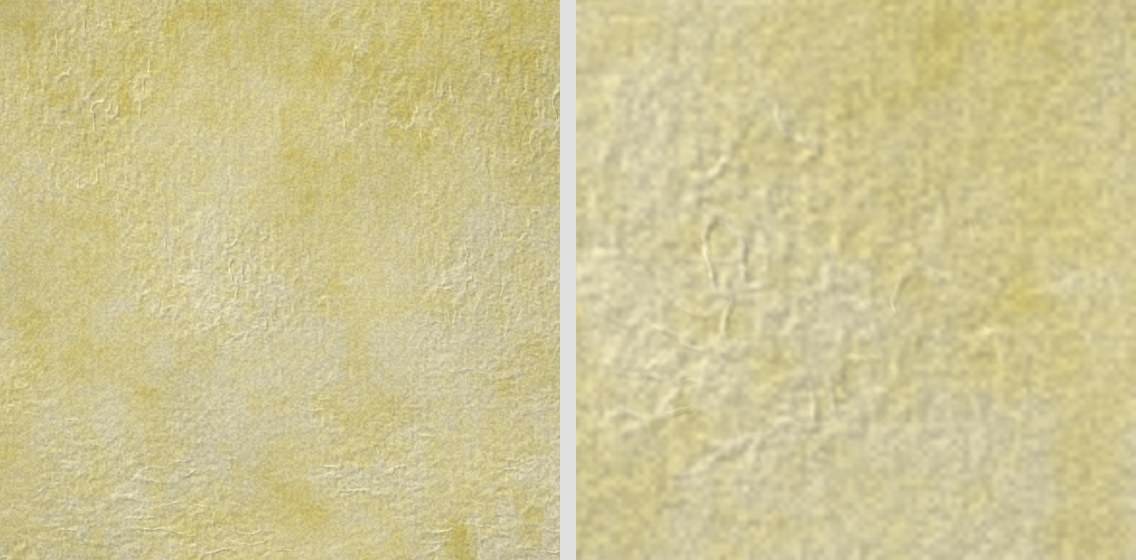
Left, the full canvas; right, a detail of the centre.
A three.js fragment shader for this texture:

```glsl
varying vec2 vUv;

const vec3 PALE = vec3(0.818, 0.788, 0.650);
const vec3 STRAW = vec3(0.810, 0.772, 0.550);
const vec3 OCHRE = vec3(0.783, 0.722, 0.400);

const float TINT_MEAN = 0.44;      // 0 is pale, 1 is ochre
const float CLOUD_TINT = 0.62;
const float BRUSH_TINT = 0.78;
const float STAIN_TINT = 0.22;
const float MOTTLE_TINT = 0.60;
const float TOP_TINT = 0.28;       // extra yellow toward the top
const float CENTRE_FADE = 0.15;
const float SHADE_AMOUNT = 0.09;
const float RELIEF_AMOUNT = 0.22;
const float CREASE_AMOUNT = 0.11;
const float GRAIN_AMOUNT = 0.115;
const float VIGNETTE = 0.09;
const float GRAIN_CELLS = 290.0;
const vec2 LIGHT_STEP = vec2(-0.0019, 0.0021);

float hash(vec2 p) {
  return fract(sin(dot(p, vec2(127.1, 311.7))) * 43758.5453);
}

float noise(vec2 p) {
  vec2 i = floor(p);
  vec2 f = fract(p);
  f = f * f * (3.0 - 2.0 * f);
  return mix(mix(hash(i), hash(i + vec2(1.0, 0.0)), f.x),
             mix(hash(i + vec2(0.0, 1.0)), hash(i + vec2(1.0, 1.0)), f.x), f.y);
}

float fbm(vec2 p) {
  float sum = 0.0;
  float weight = 0.5;
  for (int i = 0; i < 5; i++) {
    sum += weight * noise(p);
    p = mat2(0.96, 0.28, -0.28, 0.96) * p * 2.03 + 17.3;
    weight *= 0.5;
  }
  return sum / 0.97;
}

vec2 warp(vec2 p, float scale, float amount) {
  return p + amount * (vec2(fbm(p * scale + 3.1), fbm(p * scale + 41.7)) - 0.5);
}

// Plaster surface: upright trowel marks above, level ones below
float plasterHeight(vec2 p) {
  vec2 q = warp(p, 30.0, 0.018);
  float upright = noise(q * vec2(112.0, 62.0));
  float level = noise(q * vec2(58.0, 106.0) + 9.0);
  float marks = mix(level, upright, smoothstep(0.1, 0.6, p.y));
  return 0.55 * marks + 0.45 * noise(q * 190.0 + 5.0);
}

// Thin raised lines where a stretched noise crosses its middle value
float crease(vec2 p, vec2 scale) {
  float n = noise(warp(p, 28.0, 0.035) * scale);
  return 1.0 - smoothstep(0.0, 0.16, abs(n - 0.5));
}

float creases(vec2 p) {
  float upright = crease(p, vec2(50.0, 25.0)) * smoothstep(0.1, 0.55, p.y);
  float level = crease(p + 7.0, vec2(18.0, 46.0)) * smoothstep(0.75, 0.25, p.y);
  return max(upright, level);
}

void main() {
  vec2 p = vUv;
  vec2 q = warp(p, 14.0, 0.06);

  // Yellow wash: clouds, crossed brush strokes and blocky stains
  float clouds = fbm(q * 5.0 + 2.0) - 0.5;
  float strokes = 0.6 * fbm(q * vec2(18.0, 5.0) + 31.0)
                + 0.4 * fbm(q * vec2(5.0, 20.0) + 53.0) - 0.5;
  float stains = smoothstep(0.60, 0.78, noise(q * vec2(17.0, 11.0) + 11.0))
               * smoothstep(0.40, 0.65, noise(q * 5.0 + 23.0));
  vec2 fromCentre = (p - vec2(0.55, 0.40)) / vec2(0.27, 0.22);
  float tint = TINT_MEAN + CLOUD_TINT * clouds + BRUSH_TINT * strokes
             + STAIN_TINT * stains + TOP_TINT * (p.y - 0.5)
             - CENTRE_FADE * exp(-dot(fromCentre, fromCentre));
  tint += MOTTLE_TINT * (fbm(p * 40.0 + 19.0) - 0.5);

  // Side-lit relief, stronger in rough patches
  float rough = smoothstep(0.36, 0.62, fbm(p * 6.0 + 71.0));
  float slope = plasterHeight(p - LIGHT_STEP) - plasterHeight(p + LIGHT_STEP);
  float ridge = creases(p);
  float ridgeSlope = ridge - creases(p + 1.3 * LIGHT_STEP);
  float ridgeMask = rough * smoothstep(0.35, 0.68, noise(p * 24.0 + 37.0));
  tint -= 0.22 * ridge * ridgeMask;

  tint = clamp(tint, 0.0, 1.0);
  vec3 colour = mix(PALE, STRAW, smoothstep(0.0, 0.5, tint));
  colour = mix(colour, OCHRE, smoothstep(0.42, 0.92, tint));

  // Light: broad mottling, relief, fine grain and darker corners
  float light = 1.005 + SHADE_AMOUNT * (fbm(q * 6.0 + 89.0) - 0.5);
  light += RELIEF_AMOUNT * slope * mix(0.5, 1.0, rough);
  light += CREASE_AMOUNT * ridgeMask * (ridgeSlope + 0.15 * ridge);
  light += GRAIN_AMOUNT * (noise(p * GRAIN_CELLS) - 0.5);
  vec2 edge = p - vec2(0.44, 0.50);
  light -= VIGNETTE * dot(edge, edge);

  gl_FragColor = vec4(colour * light, 1.0);
}
```
